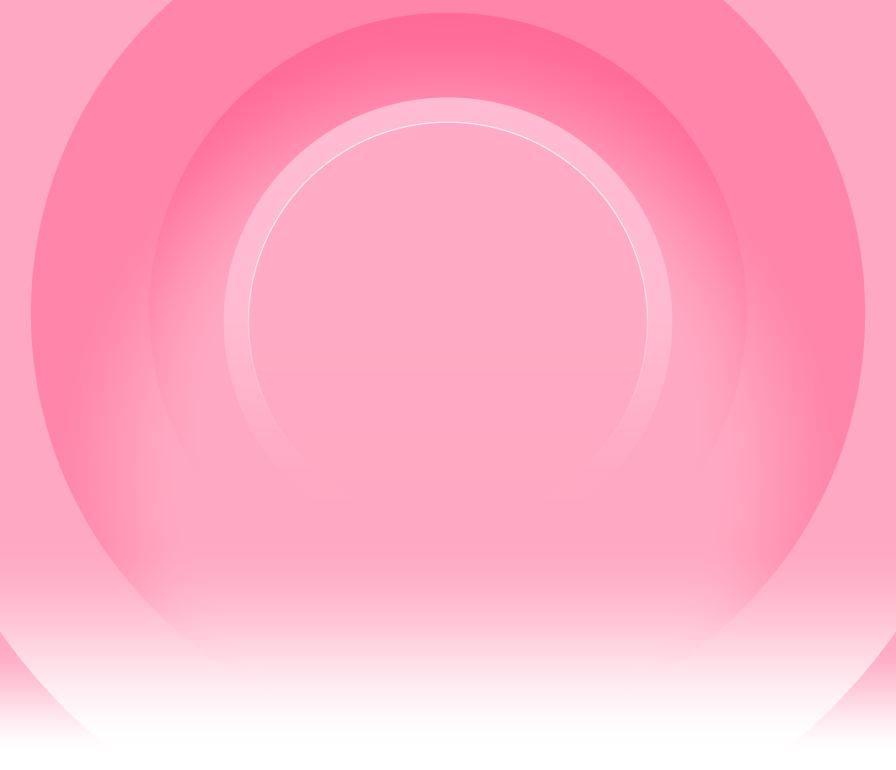
A Shadertoy shader for this background:

```glsl
const vec3 BASE = vec3(1.0, 0.66, 0.765);
const vec3 OUTER_SHADE = vec3(1.0, 0.525, 0.665);
const vec3 INNER_SHADE = vec3(1.0, 0.42, 0.59);
const vec3 RING_TINT = vec3(1.0, 0.735, 0.82);
const vec3 DISC_TINT = vec3(1.0, 0.672, 0.772);
const vec3 WHITE = vec3(1.0);

// Circles: centre height and radius, in canvas heights
const vec2 HALO = vec2(0.582, 0.707);
const vec2 OUTER = vec2(0.593, 0.5417);
const vec2 INNER = vec2(0.5955, 0.388);
const vec2 RING = vec2(0.5822, 0.2913);
const vec2 DISC = vec2(0.5822, 0.2591);

// Inset shadows: light centre height, radius where shade starts, radius where full
const vec3 OUTER_INSET = vec3(0.382, 0.341, 0.523);
const vec3 INNER_INSET = vec3(0.444, 0.311, 0.538);

// Vertical fades: height where absent, height where full
const vec2 RING_FADE = vec2(0.333, 0.62);
const vec2 RIM_FADE = vec2(0.37, 0.74);
const vec2 MIST_INSIDE = vec2(0.303, 0.023);
const vec2 MIST_OUTSIDE = vec2(0.174, 0.015);

const float RIM_WIDTH = 0.0016;
const float RIM_STRENGTH = 0.75;

float circleDistance(vec2 p, vec2 circle) {
    return length(p - vec2(0.0, circle.x)) - circle.y;
}

float coverage(float dist, float pixel) {
    return clamp(0.5 - dist / pixel, 0.0, 1.0);
}

float insetShade(vec2 p, vec3 inset) {
    return smoothstep(inset.y, inset.z, length(p - vec2(0.0, inset.x)));
}

// Smooth ramp that may run upward or downward
float fade(vec2 range, float y) {
    float t = clamp((y - range.x) / (range.y - range.x), 0.0, 1.0);
    return t * t * (3.0 - 2.0 * t);
}

void mainImage(out vec4 fragColor, in vec2 fragCoord) {
    float pixel = 1.0 / iResolution.y;
    vec2 p = vec2(fragCoord.x - 0.5 * iResolution.x, fragCoord.y) * pixel;
    vec3 color = BASE;

    // Recessed circles, shaded from the top rim
    vec3 outerColor = mix(BASE, OUTER_SHADE, insetShade(p, OUTER_INSET));
    color = mix(color, outerColor, coverage(circleDistance(p, OUTER), pixel));
    vec3 innerColor = mix(BASE, INNER_SHADE, insetShade(p, INNER_INSET));
    float innerMask = coverage(circleDistance(p, INNER), pixel);
    color = mix(color, innerColor, innerMask);

    // Pale ring dissolving downward, then the central disc
    vec3 ringColor = mix(BASE, RING_TINT, fade(RING_FADE, p.y));
    color = mix(color, ringColor, coverage(circleDistance(p, RING), pixel));
    float discDistance = circleDistance(p, DISC);
    vec3 discColor = mix(BASE, DISC_TINT, fade(RING_FADE, p.y));
    color = mix(color, discColor, coverage(discDistance, pixel));

    // Hairline highlight on the disc rim
    float lineWidth = max(RIM_WIDTH, pixel);
    float rim = coverage(abs(discDistance) - 0.5 * lineWidth, pixel);
    rim *= RIM_WIDTH / lineWidth;
    color = mix(color, WHITE, rim * RIM_STRENGTH * fade(RIM_FADE, p.y));

    // White mist, rising higher inside the halo
    float haloMask = coverage(circleDistance(p, HALO), pixel);
    float mist = mix(fade(MIST_OUTSIDE, p.y), fade(MIST_INSIDE, p.y), haloMask);
    color = mix(color, WHITE, mist);

    fragColor = vec4(color, 1.0);
}
```
